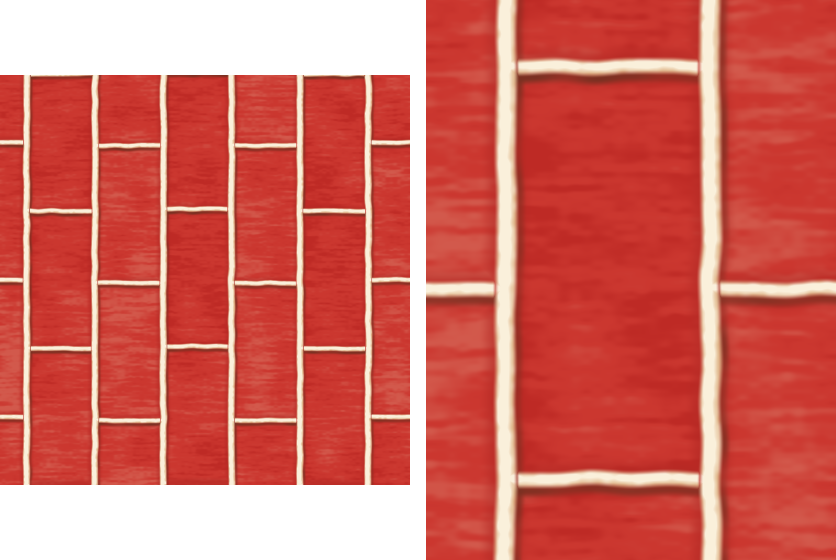
Left, the full canvas; right, a detail of the centre.
Write a Shadertoy shader that draws this texture.

```glsl
#define COLUMNS 6.0
#define BRICK_LENGTH 0.335
#define FIRST_JOINT vec2(0.065, -0.005)
#define JOINT_HALF_WIDTH vec2(0.0078, 0.0066)
#define SOFTNESS 0.0026
#define DEEP_RED vec3(0.745, 0.165, 0.145)
#define RED vec3(0.795, 0.215, 0.185)
#define PALE_RED vec3(0.835, 0.395, 0.335)
#define MORTAR vec3(0.98, 0.94, 0.86)
#define MORTAR_STAIN vec3(0.87, 0.70, 0.52)
#define SHADOW vec3(0.47, 0.19, 0.13)

float hash(vec2 p) {
    vec3 q = fract(vec3(p.xyx) * 0.1031);
    q += dot(q, q.yzx + 33.33);
    return fract((q.x + q.y) * q.z);
}

float noise(vec2 p) {
    vec2 cell = floor(p), f = fract(p);
    f = f * f * (3.0 - 2.0 * f);
    float low = mix(hash(cell), hash(cell + vec2(1, 0)), f.x);
    float high = mix(hash(cell + vec2(0, 1)), hash(cell + vec2(1, 1)), f.x);
    return mix(low, high, f.y);
}

// Soft band of given half width around zero
float band(float d, float halfWidth, float soft) {
    return 1.0 - smoothstep(halfWidth - soft, halfWidth + soft, abs(d));
}

// Fired clay: per-brick tone, cloudy patches and fine crosswise scratches
vec3 clay(vec2 p, vec2 brick) {
    float odd = mod(brick.x, 2.0);
    float tone = 0.22 * odd + 0.25 * hash(brick + 7.3);
    float clouds = noise(p * vec2(17.0, 13.0) + brick * 3.1);
    float bend = 0.006 * noise(p * 18.0 + 40.0);
    float scratches = noise((p + vec2(0.0, bend)) * vec2(24.0, 170.0));
    float grain = noise(p * vec2(110.0, 210.0) + 90.0);
    float pale = tone + 0.55 * clouds + 0.55 * scratches + 0.25 * grain - 0.55;
    vec3 color = mix(DEEP_RED, RED, smoothstep(-0.15, 0.3, pale));
    return mix(color, PALE_RED, 0.75 * smoothstep(0.3, 0.95, pale));
}

vec3 wall(vec2 p, float soft) {
    // Uneven hand-laid joint lines
    vec2 wobble = vec2(noise(p * vec2(9.0, 30.0)), noise(p * vec2(32.0, 9.0) + 20.0)) - 0.5;
    vec2 q = p + 0.0035 * wobble;

    // Staggered columns of upright bricks
    float x = (q.x - FIRST_JOINT.x) * COLUMNS;
    float column = mod(floor(x), COLUMNS);
    float drift = 0.007 * cos(2.513 * (column - 2.0));
    float y = (q.y - FIRST_JOINT.y - drift) / BRICK_LENGTH - 0.5 * mod(column, 2.0);
    vec2 d = vec2((x - round(x)) / COLUMNS, (y - round(y)) * BRICK_LENGTH);

    // Clay with a darker rim
    vec3 color = clay(p, vec2(column, floor(y)));
    vec2 inside = abs(d) - JOINT_HALF_WIDTH;
    float rim = 1.0 - smoothstep(0.0, 0.014, min(inside.x, inside.y));
    color = mix(color, DEEP_RED * 0.93, 0.55 * rim);

    // Shadows right of the upright joints and below the cross joints
    float wear = noise(p * 38.0 + 60.0);
    float crossVisible = smoothstep(0.008, 0.02, p.y);
    float sideShade = band(d.x - JOINT_HALF_WIDTH.x - 0.002, 0.0035, 0.003);
    float underShade = band(d.y + JOINT_HALF_WIDTH.y + 0.001, 0.004, 0.0035);
    color = mix(color, SHADOW, sideShade * (0.2 + 0.55 * wear));
    color = mix(color, SHADOW, underShade * crossVisible * (0.5 + 0.5 * wear));

    // Mortar, stained along its edges
    float upright = band(d.x, JOINT_HALF_WIDTH.x, soft);
    float crosswise = band(d.y - 0.001, JOINT_HALF_WIDTH.y - 0.001, soft) * crossVisible;
    crosswise *= smoothstep(0.0, 0.004, inside.x + 0.001);
    float core = max(band(d.x + 0.001, 0.0045, 0.003), band(d.y - 0.002, 0.003, 0.003));
    float speckle = noise(p * 150.0);
    vec3 mortar = mix(MORTAR_STAIN, MORTAR, clamp(core + 0.6 * speckle, 0.0, 1.0));
    return mix(color, mortar, max(upright, crosswise));
}

void mainImage(out vec4 fragColor, in vec2 fragCoord) {
    // Centred square as wide as the canvas, on white
    vec2 p = (fragCoord - 0.5 * iResolution.xy) / iResolution.x + 0.5;
    float pixel = 1.0 / iResolution.x;
    float panel = 1.0 - smoothstep(-0.5 * pixel, 0.5 * pixel, abs(p.y - 0.5) - 0.5);
    vec3 color = mix(vec3(1.0), wall(p, max(SOFTNESS, pixel)), panel);
    fragColor = vec4(color, 1.0);
}
```
